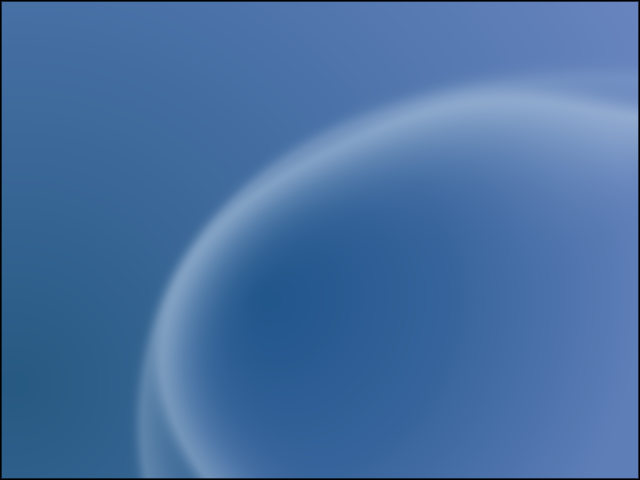
Reproduce this background procedurally as a WebGL 1 fragment shader.

```glsl
precision highp float;
// Soft blue gradient with two crossing luminous arcs around a dark lens, in a thin black frame.

uniform vec2 u_resolution;

const vec2 ARC_CENTER = vec2(0.972, 0.271);
const float ARC_MIDDLE = 0.8727;  // angle of the arcs' middle, clockwise from left
const float ARC_SPAN = 1.309;     // half of the visible sweep, in radians
const vec3 HAZE = vec3(0.68, 0.77, 0.87);
const float FRAME_WIDTH = 0.0034;

// Three colour stops blended by distance; the middle one lies at 'middle'.
vec3 ramp(float t, float middle, float end, vec3 a, vec3 b, vec3 c) {
    vec3 near = mix(a, b, clamp(t / middle, 0.0, 1.0));
    return mix(near, c, clamp((t - middle) / (end - middle), 0.0, 1.0));
}

// Radius along an arc: even terms s^0..s^6 and odd terms s, s^3.
float arcRadius(float s, vec4 even, vec2 odd) {
    float q = s * s;
    return even.x + q * (even.y + q * (even.z + q * even.w)) + s * (odd.x + q * odd.y);
}

// Bright crest at depth 0, crisp on the outside and slowly fading inward.
float ridge(float depth, float outer, float inner) {
    float outside = min(depth, 0.0) / outer;
    float inside = max(depth, 0.0) / inner;
    return exp(-outside * outside - pow(inside, 1.35));
}

// Coverage of the area within the frame, smoothed over one pixel.
float frameMask(vec2 p, vec2 size, float width, float pixel) {
    vec2 edge = min(p, size - p);
    return clamp((min(edge.x, edge.y) - width) / pixel + 0.5, 0.0, 1.0);
}

void main() {
    float pixel = 1.0 / u_resolution.y;
    vec2 p = gl_FragCoord.xy * pixel;
    vec2 size = u_resolution * pixel;

    // Arc coordinate s: -1 at the lower left end, +1 at the right end
    vec2 v = p - ARC_CENTER;
    vec2 axis = vec2(-cos(ARC_MIDDLE), sin(ARC_MIDDLE));
    float s = atan(dot(v, vec2(axis.y, -axis.x)), dot(v, axis)) / ARC_SPAN;
    float radius = length(v);
    float innerDepth = arcRadius(s, vec4(0.507, 0.2957, -0.3921, 0.1858),
                                 vec2(-0.1385, 0.1325)) - radius;
    float outerDepth = arcRadius(s, vec4(0.5365, 0.1488, 0.0161, 0.0),
                                 vec2(-0.1134, 0.0925)) - radius;

    // Backdrop and lens gradients
    vec3 backdrop = ramp(distance(p, vec2(0.03, 0.2)), 0.8, 1.53,
                         vec3(0.15, 0.35, 0.51), vec3(0.28, 0.44, 0.65),
                         vec3(0.41, 0.52, 0.75));
    vec3 lens = ramp(distance(p, vec2(0.54, 0.39)), 0.4, 0.8,
                     vec3(0.12, 0.33, 0.54), vec3(0.215, 0.39, 0.61),
                     vec3(0.37, 0.495, 0.72));
    vec3 color = mix(backdrop, lens, smoothstep(-0.03, 0.05, innerDepth));

    // Glow of both arcs, wider towards the right
    float right = smoothstep(-0.3, 1.1, s);
    float innerGlow = ridge(innerDepth, mix(0.022, 0.035, right), mix(0.07, 0.13, right));
    float outerGlow = ridge(outerDepth, mix(0.018, 0.032, right), 0.06);
    innerGlow *= mix(0.46, 0.6, right);
    outerGlow *= mix(0.34, 0.2, right);
    color = mix(color, HAZE, 1.0 - (1.0 - innerGlow) * (1.0 - outerGlow));

    color *= frameMask(p, size, FRAME_WIDTH, pixel);
    gl_FragColor = vec4(color, 1.0);
}
```
